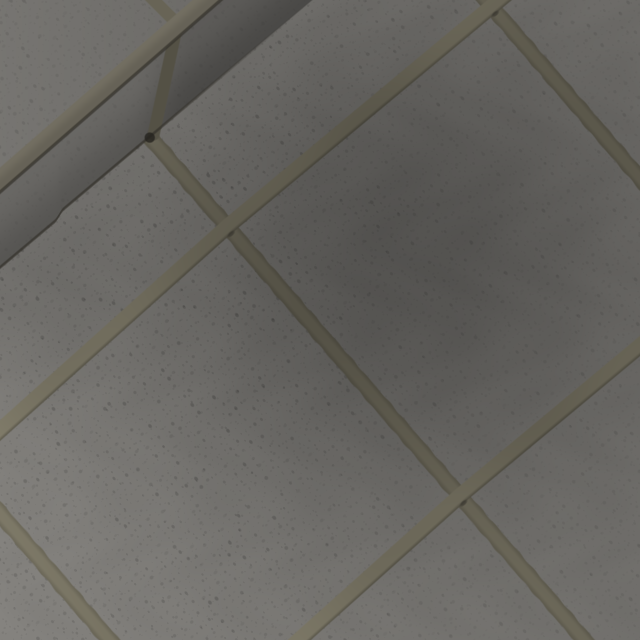
Write a WebGL 2 fragment shader that draws this pattern.

```glsl
#version 300 es
precision highp float;

uniform vec2 u_resolution;
out vec4 fragColor;

// Ceiling grid: one joint and the two steps to its neighbours
const vec2 JOINT = vec2(0.3555, 0.6458);
const vec2 STEP_RISE = vec2(0.4128, 0.3438);
const vec2 STEP_DROP = vec2(0.3633, -0.4206);
const vec2 PITCH = vec2(0.537, 0.556);
const vec2 LENS_BEND = vec2(0.044, -0.035);
const float BAR_HALF = 0.0122;
const float SOFTNESS = 0.0016;

// Bulkhead edges as (height at left border, slope)
const vec2 RAIL = vec2(0.719, 0.87);
const vec2 FOOT = vec2(0.590, 0.84);
const float RAIL_HALF = 0.0145;
const float SEAM_HALF = 0.0095;

// Surface and light
const vec3 TILE_TINT = vec3(1.0, 0.985, 0.955);
const vec3 BAR_TINT = vec3(0.97, 0.935, 0.80);
const vec3 RAIL_COLOR = vec3(0.40, 0.385, 0.34);
const vec3 SHADOW_COLOR = vec3(0.20, 0.19, 0.165);
const float LIGHT = 0.52;
const float LIGHT_FALL = 0.07;
const vec2 GLOOM_CENTER = vec2(0.60, 0.61);
const float GLOOM_RADIUS = 0.41;
const float GLOOM = 0.15;
const float PITS_PER_TILE = 31.0;
const float PIT_DEPTH = 0.19;

vec2 hash2(vec2 p) {
    vec3 q = fract(p.xyx * vec3(0.1031, 0.1030, 0.0973));
    q += dot(q, q.yzx + 33.33);
    return fract((q.xx + q.yz) * q.zy);
}

// 1 inside the shape, 0 outside
float cover(float d) {
    float blur = max(SOFTNESS, 0.75 / u_resolution.y);
    return 1.0 - smoothstep(-blur, blur, d);
}

float lineDistance(vec2 p, vec2 line) {
    return (p.y - line.x - line.y * p.x) * inversesqrt(1.0 + line.y * line.y);
}

float segmentDistance(vec2 p, vec2 a, vec2 b) {
    vec2 ab = b - a;
    return length(p - a - ab * clamp(dot(p - a, ab) / dot(ab, ab), 0.0, 1.0));
}

// Cellular pits: one jittered, stretched dot per cell, in two layers
float pits(vec2 g) {
    float sum = 0.0;
    for (int i = 0; i < 2; i++) {
        float layer = float(i);
        vec2 q = g * PITS_PER_TILE * (1.0 + 0.63 * layer) + 57.3 * layer + 80.0;
        vec2 id = floor(q);
        vec2 jitter = hash2(id);
        vec2 kind = hash2(id + 19.7);
        vec2 d = fract(q) - 0.25 - 0.5 * jitter;
        d *= mix(vec2(1.0, 1.5), vec2(1.5, 1.0), kind.x);
        float radius = mix(0.12, 0.25, kind.y);
        float dot1 = 1.0 - smoothstep(radius * 0.4, radius * 1.25, length(d));
        sum += dot1 * mix(0.25, 1.0, kind.x * kind.y) * (1.0 - 0.4 * layer);
    }
    return sum;
}

float roomLight(vec2 p) {
    vec2 q = (p - GLOOM_CENTER) / GLOOM_RADIUS;
    vec2 corner = (p - vec2(0.02, 0.58)) / 0.19;
    return LIGHT - LIGHT_FALL * p.x - GLOOM * exp(-dot(q, q)) - 0.06 * exp(-dot(corner, corner));
}

void main() {
    vec2 p = gl_FragCoord.xy / u_resolution;
    vec2 g = inverse(mat2(STEP_RISE, STEP_DROP)) * (p - JOINT);
    g += max(-g.x, 0.0) * LENS_BEND;

    // Speckled tiles with faint mottling
    float light = roomLight(p);
    float mottle = 0.006 * sin(41.0 * p.x + 3.0 * sin(23.0 * p.y)) * sin(37.0 * p.y);
    float pit = 1.0 - PIT_DEPTH * pits(g) * mix(1.0, 0.55, smoothstep(0.35, 0.8, p.x));
    vec3 color = TILE_TINT * (light + mottle) * pit;

    // Cross bars, then the long bars lying over them
    vec2 s = (fract(g + 0.5) - 0.5) * PITCH;
    float wobble = 0.0005 * sin(190.0 * p.y) + 0.0004 * sin(311.0 * p.x);
    vec3 bar = BAR_TINT * light * (1.0 + 0.025 * sin(17.0 * p.x + 9.0 * p.y));
    float crossBar = cover(abs(s.x) - BAR_HALF - wobble);
    color = mix(color, bar * (0.96 - 0.12 * smoothstep(0.004, BAR_HALF, abs(s.x))), crossBar);
    float longBar = cover(abs(s.y) - BAR_HALF);
    color = mix(color, bar * (1.02 - 0.24 * smoothstep(0.006, BAR_HALF, s.y)), longBar);
    float nick = cover(length((s - vec2(-0.003, BAR_HALF)) * vec2(0.5, 1.0)) - 0.003);
    color = mix(color, SHADOW_COLOR, 0.6 * nick);

    // Bulkhead side
    float foot = lineDistance(p, FOOT) + 0.006 * (1.0 - smoothstep(0.085, 0.10, p.x));
    float rail = lineDistance(p, RAIL);
    float side = mix(0.34, 0.41, smoothstep(0.0, 0.085, foot)) - 0.05 * smoothstep(0.2, 0.3, p.x);
    color = mix(color, TILE_TINT * side * mix(1.0, pit, 0.35), cover(-foot));
    float sideSeam = segmentDistance(p, vec2(0.276, 0.957), vec2(0.240, 0.790)) - SEAM_HALF;
    color = mix(color, BAR_TINT * 0.34, cover(sideSeam));
    float crease = cover(abs(foot) - 0.002) * smoothstep(0.5, 0.2, p.x);
    color = mix(color, SHADOW_COLOR, 0.75 * crease);
    color = mix(color, SHADOW_COLOR * 0.7, 0.8 * cover(length(p - vec2(0.234, 0.785)) - 0.008));

    // Upper panel, its seam and the rail
    vec3 panel = TILE_TINT * (0.465 - 0.12 * p.x) * mix(1.0, pit, 0.6);
    float topSeam = segmentDistance(p, vec2(0.215, 1.025), vec2(0.275, 0.965)) - SEAM_HALF;
    panel = mix(panel, BAR_TINT * 0.42, cover(topSeam));
    color = mix(color, panel, cover(-rail));
    vec3 railShade = RAIL_COLOR * (1.0 + 0.12 * smoothstep(-0.006, 0.012, rail));
    color = mix(color, railShade, cover(abs(rail) - RAIL_HALF));
    color = mix(color, SHADOW_COLOR, 0.7 * cover(abs(rail + RAIL_HALF) - 0.0025));

    fragColor = vec4(color, 1.0);
}
```
